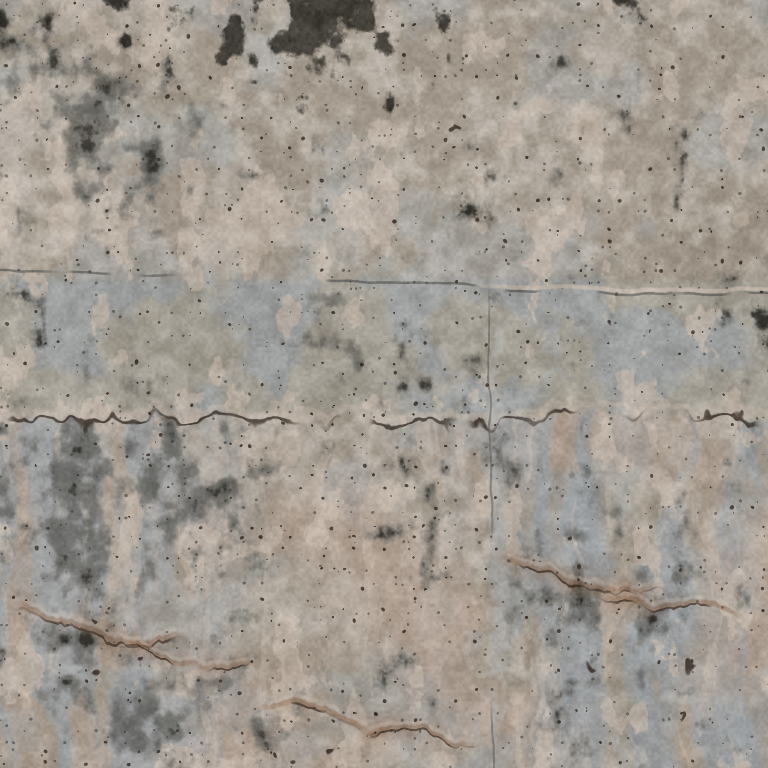
Reproduce this texture procedurally as a Shadertoy shader.

```glsl
const vec3 TAN = vec3(0.635, 0.597, 0.545);
const vec3 PALE = vec3(0.705, 0.675, 0.635);
const vec3 BAND_GREY = vec3(0.625, 0.615, 0.575);
const vec3 PINK = vec3(0.69, 0.61, 0.55);
const vec3 BLUE_GREY = vec3(0.60, 0.625, 0.645);
const vec3 CHALK = vec3(0.76, 0.71, 0.66);
const vec3 RUST = vec3(0.57, 0.44, 0.35);
const vec3 MOULD = vec3(0.37, 0.37, 0.355);
const vec3 SOOT = vec3(0.19, 0.18, 0.16);
const vec3 PIT = vec3(0.23, 0.19, 0.16);

float hash(vec2 p) {
    vec3 q = fract(p.xyx * vec3(0.1031, 0.1030, 0.0973));
    q += dot(q, q.yzx + 33.33);
    return fract((q.x + q.y) * q.z);
}

float noise(vec2 p) {
    vec2 i = floor(p), f = fract(p);
    f = f * f * (3.0 - 2.0 * f);
    vec2 e = vec2(0.0, 1.0);
    return mix(mix(hash(i), hash(i + e.yx), f.x),
               mix(hash(i + e.xy), hash(i + e.yy), f.x), f.y);
}

float fbm(vec2 p) {
    float sum = 0.0, amp = 0.5;
    for (int i = 0; i < 5; i++) {
        sum += amp * noise(p);
        p = p * 2.03 + 17.3;
        amp *= 0.5;
    }
    return sum / 0.97;
}

// Soft elliptical area, 1 at the centre
float area(vec2 p, vec2 centre, vec2 size) {
    vec2 d = (p - centre) / size;
    return exp(-dot(d, d));
}

float span(float x, float from, float to, float soft) {
    return smoothstep(from - soft, from + soft, x) * (1.0 - smoothstep(to - soft, to + soft, x));
}

float line(float d, float width) {
    return 1.0 - smoothstep(width * 0.4, width * 1.4, abs(d));
}

// Scattered ragged holes, one candidate per cell
float pits(vec2 p, float cells, float density, float radius) {
    vec2 g = p * cells + (vec2(noise(p * 90.0), noise(p * 90.0 + 31.0)) - 0.5) * 0.25;
    vec2 id = floor(g);
    vec2 centre = 0.35 + 0.3 * vec2(hash(id + 3.1), hash(id + 8.7));
    float r = radius * (0.4 + 0.6 * hash(id + 5.3));
    float d = length(fract(g) - centre);
    return step(hash(id), density) * (1.0 - smoothstep(r * 0.6, r * 1.2, d));
}

void mainImage(out vec4 fragColor, in vec2 fragCoord) {
    vec2 p = fragCoord / iResolution.xy;
    vec2 warp = vec2(fbm(p * 9.0), fbm(p * 9.0 + 40.0)) - 0.5;
    vec2 q = p + warp * 0.05;
    float broad = fbm(q * 4.0 + 2.0);
    float mottle = fbm(q * 14.0 + 7.0);
    float fine = fbm(p * 55.0);
    float streak = fbm(q * vec2(26.0, 5.0) + 11.0);
    float ledgeY = 0.458 + (fbm(p * vec2(16.0, 5.0)) - 0.5) * 0.05;
    float lower = 1.0 - smoothstep(-0.006, 0.006, p.y - ledgeY);
    float band = span(p.y, 0.46, 0.635, 0.008);

    // Plaster tones
    vec3 col = mix(TAN, PALE, smoothstep(0.36, 0.66, mottle * 0.6 + fine * 0.4));
    col = mix(col, BAND_GREY, band * 0.6);
    col = mix(col, PINK, lower * smoothstep(0.34, 0.58, broad) * 0.65);
    float sides = smoothstep(0.05, 0.3, abs(q.x - 0.45));
    col = mix(col, BLUE_GREY, lower * sides * smoothstep(0.4, 0.6, streak) * 0.75);
    float bluePatch = smoothstep(0.52, 0.66, fbm(q * 11.0 + 63.0));
    col = mix(col, BLUE_GREY, bluePatch * (0.35 + 0.3 * band));

    // Chalky flakes
    float flakeRow = area(p, vec2(0.45, 0.73), vec2(0.6, 0.045));
    float flakes = fbm(p * vec2(24.0, 17.0) + 5.0) + 0.13 * flakeRow;
    col = mix(col, CHALK, smoothstep(0.64, 0.68, flakes) * 0.7);
    float drips = fbm(q * vec2(60.0, 7.0) + 29.0);
    col = mix(col, CHALK, lower * smoothstep(0.6, 0.7, drips) * 0.45);

    // Mould and soot
    float patchy = 0.45 * streak + 0.55 * fbm(p * 36.0 + 50.0);
    float mouldArea = area(p, vec2(0.13, 0.36), vec2(0.2, 0.13)) + area(p, vec2(0.2, 0.08), vec2(0.16, 0.1))
        + area(p, vec2(0.8, 0.3), vec2(0.2, 0.2)) * 0.6 + area(p, vec2(0.13, 0.88), vec2(0.18, 0.15))
        + area(p, vec2(0.45, 0.55), vec2(0.04, 0.1)) + area(p, vec2(0.59, 0.6), vec2(0.03, 0.025));
    float mould = smoothstep(0.0, 0.17, patchy + min(mouldArea, 1.2) * 0.16 - 0.61);
    col = mix(col, MOULD, mould * 0.75);
    float sootArea = area(p, vec2(0.42, 0.98), vec2(0.14, 0.11)) + area(p, vec2(0.83, 1.01), vec2(0.08, 0.06))
        + area(p, vec2(0.2, 0.98), vec2(0.22, 0.12)) * 0.6;
    float soot = smoothstep(0.0, 0.09, patchy + min(sootArea, 1.1) * 0.23 - 0.69);
    col = mix(col, SOOT, soot * 0.85);

    // Upper joint, dark to the left and bright to the right
    float jointD = p.y - 0.647 + 0.027 * p.x - (fbm(p * vec2(12.0, 3.0)) - 0.5) * 0.012;
    float rightSide = smoothstep(0.6, 0.66, p.x);
    col = mix(col, CHALK, line(jointD, 0.003) * rightSide * 0.8);
    float jointDark = line(jointD + 0.005 * rightSide, 0.0018);
    col = mix(col, MOULD, jointDark * smoothstep(0.35, 0.6, noise(p * vec2(25.0, 3.0))) * 0.75);

    // Crumbling ledge
    float ledgeD = p.y - ledgeY - (noise(p * 75.0) - 0.5) * 0.016;
    float broken = smoothstep(0.3, 0.6, noise(p * vec2(30.0, 8.0) + 9.0));
    col = mix(col, CHALK, line(ledgeD - 0.007, 0.007) * 0.5);
    col = mix(col, PIT, line(ledgeD + 0.003, 0.0028) * broken * 0.8);

    // Vertical seam
    float seamD = p.x - 0.64 - warp.x * 0.018;
    float seamSpan = 1.0 - smoothstep(0.61, 0.64, p.y);
    col = mix(col, mix(BLUE_GREY, CHALK, 0.4), line(seamD - 0.008, 0.011) * seamSpan * smoothstep(0.3, 0.55, fine) * 0.65);
    col = mix(col, MOULD, line(seamD, 0.0015) * seamSpan * broken * 0.6);

    // Rusty cracks
    for (int i = 0; i < 6; i++) {
        float k = float(i);
        float x0 = 0.03 + 0.8 * fract(k * 0.39);
        float y0 = 0.03 + 0.27 * fract(k * 0.62 + 0.6);
        float d = p.y - y0 + (p.x - x0) * 0.16 - (fbm(vec2(p.x * 13.0, k * 9.0 + p.y * 4.0)) - 0.5) * 0.07;
        float along = span(p.x, x0, x0 + 0.12 + 0.1 * hash(vec2(k, 4.0)), 0.02);
        float halo = exp(-abs(d) * 90.0) * smoothstep(0.35, 0.6, mottle);
        col = mix(col, RUST, along * max(halo * 0.65, line(d, 0.004) * 0.6));
        col = mix(col, PIT, along * line(d + 0.003, 0.0016) * broken * 0.7);
        col = mix(col, CHALK, along * line(d - 0.007, 0.003) * 0.4);
    }

    // Pits and grain
    float pitZone = area(p, vec2(0.5, 0.38), vec2(0.16, 0.14));
    float holes = max(pits(p, 75.0, 0.06 + 0.12 * pitZone, 0.22), pits(p + 0.37, 17.0, 0.035, 0.13));
    col = mix(col, PIT, holes * 0.85);
    col = mix(col, SOOT, pits(p + 0.71, 130.0, 0.06, 0.3) * 0.5);
    col += (fine - 0.5) * 0.14 + (noise(p * 260.0) - 0.5) * 0.06 + (broad - 0.5) * 0.07;
    fragColor = vec4(clamp(col, 0.0, 1.0), 1.0);
}
```
